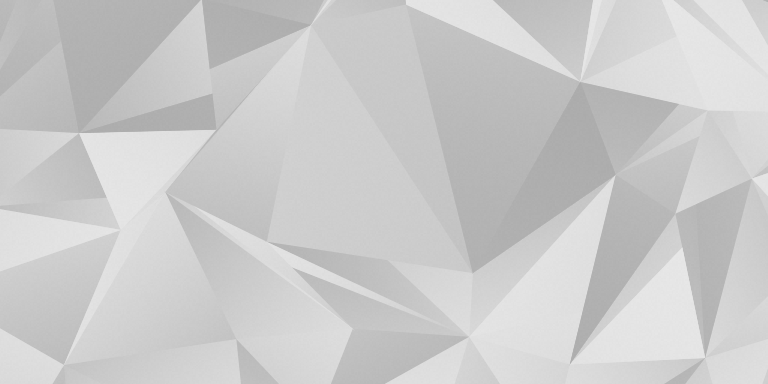
A Shadertoy shader for this background:

```glsl
// Pale grey low-poly backdrop: a jittered grid of points is triangulated, and
// each facet gets a flat tone plus a soft linear gradient. Points are pushed
// away from a focus to open a large calm polygon; layered cosines group tones.

const vec2  FOCUS      = vec2(0.99, 0.61); // middle of the calm polygon
const float OPENING    = 0.28;   // how far points are pushed off the focus
const float CELL       = 0.29;   // grid spacing, in canvas heights
const float JITTER     = 0.40;   // point offset, in cells (below 0.5)
const float SPLIT_RATE = 0.45;   // share of facets cut in two
const float MID_GREY   = 0.79;
const float SPREAD     = 0.125;  // largest departure from the middle grey
const float REGION     = 0.90;   // weight of the broad light and dark areas
const float VARIETY    = 1.00;   // weight of the random facet tone
const float SLOPE      = 2.20;   // strength of the gradient inside a facet
const float GRAIN      = 0.010;
const float GRAIN_ROWS = 256.0;
const float PI         = 3.14159;

vec2 hash22(vec2 p) {
    vec3 q = fract(p.xyx * vec3(0.1031, 0.1030, 0.0973));
    q += dot(q, q.yzx + 33.33);
    return fract((q.xx + q.yz) * q.zy);
}

float cross2(vec2 a, vec2 b) { return a.x * b.y - a.y * b.x; }

// Signed distance from the line a-b, positive on its left
float leftOf(vec2 p, vec2 a, vec2 b) {
    return cross2(b - a, p - a) / max(length(b - a), 1e-5);
}

// Grid point with jitter, pushed radially off the focus
vec2 meshPoint(vec2 id) {
    vec2 jitter = (hash22(id + 37.0) - 0.5) * 2.0 * JITTER;
    vec2 d = (id - 0.5 + jitter) * CELL;
    return FOCUS + d * sqrt(1.0 + OPENING * OPENING / dot(d, d));
}

// Undo the push to find the grid cell near p
vec2 cellAt(vec2 p) {
    vec2 d = p - FOCUS;
    float r2 = max(dot(d, d), 1e-6);
    return floor(d * sqrt(max(1.0 - OPENING * OPENING / r2, 0.0)) / CELL + 0.5);
}

// Broad areas of light and shade
float regionTone(vec2 p) {
    return cos(PI * (p.x - 0.4) / 1.2) * cos(PI * (p.y - 0.5) / 0.4);
}

// Tone of one facet: region, random level and linear gradient
float facetTone(vec2 p, vec2 middle, vec2 id) {
    vec2 rnd = hash22(id);
    float angle = 2.0 * PI * rnd.y;
    float gradient = dot(p - middle, vec2(cos(angle), sin(angle)));
    float calm = mix(0.15, 1.0, smoothstep(0.12, 0.40, distance(middle, FOCUS)));
    return REGION * regionTone(middle)
         + calm * (VARIETY * (2.0 * rnd.x - 1.0) + SLOPE * gradient);
}

// Returns tone * coverage and coverage of the triangle a, b, c
vec2 facet(vec2 p, vec2 a, vec2 b, vec2 c, vec2 id, float px) {
    float d = min(leftOf(p, a, b), min(leftOf(p, b, c), leftOf(p, c, a)));
    float coverage = clamp(d / px + 0.5, 0.0, 1.0);
    if (coverage <= 0.0) return vec2(0.0);

    vec2 middle = (a + b + c) / 3.0;
    float tone = facetTone(p, middle, id);

    // Some facets are cut from one corner to the far side
    vec2 rnd = hash22(id + 171.0);
    if (rnd.x < SPLIT_RATE && distance(middle, FOCUS) > 0.25) {
        vec2 cut = mix(b, c, mix(0.2, 0.8, rnd.y));
        float side = clamp(leftOf(p, a, cut) / px + 0.5, 0.0, 1.0);
        tone = mix(tone, facetTone(p, middle, id + 303.0), side);
    }
    return vec2(tone, 1.0) * coverage;
}

void mainImage(out vec4 fragColor, in vec2 fragCoord) {
    vec2 p = fragCoord / iResolution.y;
    float px = 1.0 / iResolution.y;
    vec2 home = cellAt(p);
    vec2 sum = vec2(0.0);

    for (int j = -2; j <= 2; j++)
    for (int i = -2; i <= 2; i++) {
        vec2 cell = home + vec2(i, j);
        vec2 a = meshPoint(cell);
        vec2 b = meshPoint(cell + vec2(1, 0));
        vec2 c = meshPoint(cell + vec2(1, 1));
        vec2 d = meshPoint(cell + vec2(0, 1));

        // Pick a diagonal that stays inside the quad
        bool acFits = cross2(b - a, c - a) > 0.0 && cross2(c - a, d - a) > 0.0;
        bool bdFits = cross2(b - a, d - a) > 0.0 && cross2(c - b, d - b) > 0.0;
        bool useAC = acFits && (!bdFits || hash22(cell + 91.0).x < 0.5);

        vec2 id = cell * vec2(2, 1) + 211.0;
        vec2 next = id + vec2(1, 0);
        if (useAC) sum += facet(p, a, b, c, id, px) + facet(p, a, c, d, next, px);
        else       sum += facet(p, b, d, a, id, px) + facet(p, b, c, d, next, px);
    }

    // Compress the tone softly into the grey range, then add fine grain
    float tone = sum.x / max(sum.y, 1e-4);
    float grey = MID_GREY + SPREAD * tone / sqrt(1.0 + tone * tone);
    grey += GRAIN * (hash22(floor(p * GRAIN_ROWS) + 13.0).x - 0.5);
    fragColor = vec4(vec3(grey), 1.0);
}
```
